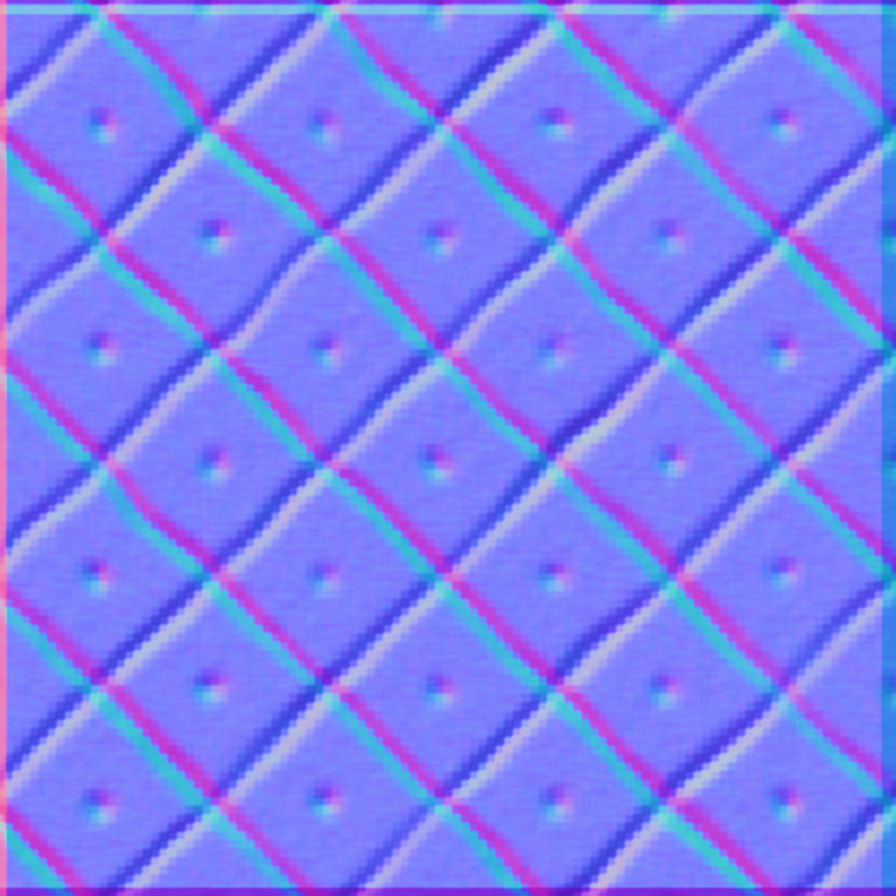
This texture map is drawn by a WebGL 1 fragment shader. Its source:

```glsl
precision highp float;
uniform vec2 u_resolution;

#define HALF_CELL vec2(0.1273, 0.1262)
#define LATTICE_ORIGIN vec2(0.110, 0.013)
#define RIDGE_SIGMA 0.0084
#define RIDGE_HEIGHT 0.0116
#define STUD_SIGMA 0.0098
#define STUD_HEIGHT 0.0080
#define WOBBLE 0.013
#define WEAR 1.2
#define GRAIN 0.13
#define TEXELS 104.0

vec2 hash2(vec2 p) {
  p = vec2(dot(p, vec2(127.1, 311.7)), dot(p, vec2(269.5, 183.3)));
  return fract(sin(p) * 43758.55);
}

float gradientNoise(vec2 p) {
  vec2 i = floor(p);
  vec2 f = p - i;
  vec2 w = f * f * f * (f * (f * 6.0 - 15.0) + 10.0);
  vec2 e = vec2(0.0, 1.0);
  float a = dot(hash2(i) * 2.0 - 1.0, f);
  float b = dot(hash2(i + e.yx) * 2.0 - 1.0, f - e.yx);
  float c = dot(hash2(i + e.xy) * 2.0 - 1.0, f - e.xy);
  float d = dot(hash2(i + e.yy) * 2.0 - 1.0, f - e.yy);
  return mix(mix(a, b, w.x), mix(c, d, w.x), w.y);
}

float bell(float d, float sigma) {
  return exp(-0.5 * d * d / (sigma * sigma));
}

float band(float x, float lo, float hi) {
  return smoothstep(lo - 0.002, lo + 0.002, x)
       * (1.0 - smoothstep(hi - 0.002, hi + 0.002, x));
}

// Relief: two crossing sets of wavering ridges with a stud in each diamond
float relief(vec2 p) {
  vec2 warp = vec2(gradientNoise(p * 8.0 + 3.7), gradientNoise(p * 8.0 + 41.2));
  warp += 0.25 * vec2(gradientNoise(p * 23.0 + 5.1), gradientNoise(p * 23.0 + 61.4));
  vec2 g = (p + WOBBLE * warp - LATTICE_ORIGIN) / HALF_CELL;
  vec2 uv = 0.5 * vec2(g.x + g.y, g.x - g.y);

  vec2 dist = abs(fract(uv + 0.5) - 0.5) * 1.414 * HALF_CELL.x;
  vec2 worn = vec2(gradientNoise(p * 7.0 + 17.0), gradientNoise(p * 7.0 + 73.0));
  vec2 strength = clamp(1.0 + WEAR * worn, 0.5, 1.7);
  vec2 sigma = RIDGE_SIGMA * (0.75 + 0.25 * strength);
  float rising = 0.9 * strength.x * bell(dist.x, sigma.x);
  float falling = 1.12 * strength.y * bell(dist.y, sigma.y);
  float ridges = rising + falling - 0.4 * rising * falling;

  vec2 cell = floor(uv);
  vec2 local = fract(uv) - 0.5;
  vec2 offset = vec2(local.x + local.y, local.x - local.y) * HALF_CELL;
  float stud = bell(length(offset), STUD_SIGMA) * mix(0.7, 1.2, hash2(cell).x);

  float dents = 0.0010 * gradientNoise(p * 30.0) + 0.0005 * gradientNoise(p * 70.0);
  return RIDGE_HEIGHT * ridges + STUD_HEIGHT * stud + dents;
}

// Soft steps that linger at the centre of each coarse texel
vec2 softTexel(vec2 p) {
  vec2 t = p * TEXELS;
  return (floor(t) + smoothstep(0.15, 0.85, fract(t))) / TEXELS;
}

// Slopes left along the four borders
vec2 borderSlope(vec2 p) {
  float left = 1.6 * band(p.x, -0.1, 0.007);
  float right = -0.6 * band(p.x, 0.984, 1.1);
  float top = 0.6 * band(p.y, 0.006, 0.016) - 0.6 * band(p.y, -0.1, 0.004);
  float bottom = -0.9 * band(p.y, 0.991, 1.1);
  return vec2(left + right, top + bottom);
}

void main() {
  vec2 p = gl_FragCoord.xy / u_resolution;
  p.y = 1.0 - p.y;
  vec2 q = softTexel(p);

  // Downhill slope by central differences
  vec2 e = vec2(0.003, 0.0);
  vec2 slope = vec2(relief(q - e.xy) - relief(q + e.xy),
                    relief(q - e.yx) - relief(q + e.yx)) / (2.0 * e.x);

  // Faint woven grain
  slope += GRAIN * vec2(gradientNoise(p * vec2(160.0, 45.0)),
                        gradientNoise(p * vec2(45.0, 160.0) + 9.0));
  slope += borderSlope(p);

  vec3 normal = normalize(vec3(slope, 1.0));
  vec3 color = 0.5 + 0.5 * normal;
  gl_FragColor = vec4(color * vec3(0.985, 1.0, 0.99), 1.0);
}
```
